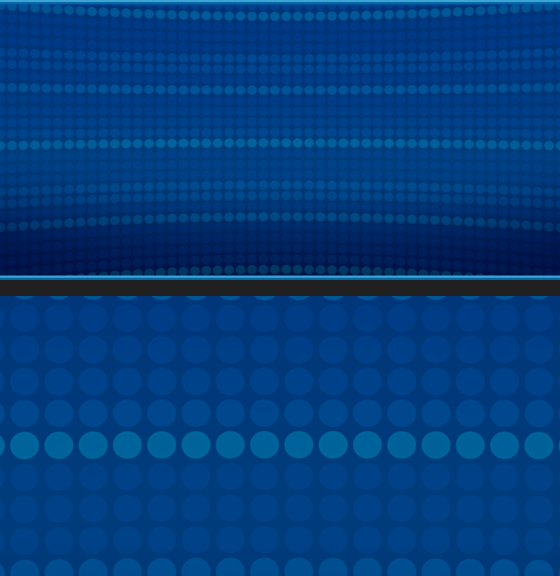
Top: the whole. Bottom: its middle third, enlarged.
A Shadertoy shader for this background:

```glsl
#define COLUMNS 49.0
#define COLUMN_SHIFT 0.05
#define ROW_PITCH 0.03766
#define BRIGHT_ROW_Y 0.5104
#define BEND_CENTER 0.4167
#define BEND 0.11
#define DOT_RADIUS vec2(0.0172, 0.0163)
#define GAP_SHADE 0.92
#define DOT_VARIATION 0.14
#define TRIM_LIGHT 0.0078
#define TRIM_TOTAL 0.0160

const vec3 UPPER_BLUE = vec3(0.0, 0.220, 0.515);
const vec3 MIDDLE_BLUE = vec3(0.0, 0.252, 0.525);
const vec3 DEEP_NAVY = vec3(0.0, 0.065, 0.285);
const vec3 SOFT_GLOW = vec3(0.0, 0.115, 0.110);
const vec3 TEAL_GLOW = vec3(0.0, 0.145, 0.085);
const vec3 TRIM_CYAN = vec3(0.24, 0.64, 0.82);
const vec3 TRIM_BLUE = vec3(0.0, 0.40, 0.66);

// Brightness of the dot rows, which repeats every twelve rows
const float ROW_LEVEL[12] = float[12](
    1.0, 0.03, 0.04, 0.06, 0.50, 0.45, 0.10, 0.80, 0.05, 0.10, 0.16, 0.30);

float hash(vec2 p) {
    vec3 q = fract(vec3(p.xyx) * 0.1031);
    q += dot(q, q.yzx + 33.33);
    return fract((q.x + q.y) * q.z);
}

// Approximate signed distance to an ellipse
float ellipseDistance(vec2 p, vec2 radius) {
    return (length(p / radius) - 1.0) * min(radius.x, radius.y);
}

// Blue field that sinks into an arched shadow at the bottom
vec3 backdrop(float side, float down) {
    vec3 color = mix(UPPER_BLUE, MIDDLE_BLUE, smoothstep(0.15, 0.6, down));
    float shadow = smoothstep(0.60, 1.05, down + 0.07 * side * side);
    return mix(color, DEEP_NAVY, shadow);
}

// Rows of dots that spread apart toward the left and right
vec3 addDots(vec3 color, vec2 uv, float side, float aspect, float pixel) {
    float spread = 1.0 + BEND * side * side;
    float flatY = BEND_CENTER + (uv.y - BEND_CENTER) / spread;
    vec2 grid = vec2(uv.x * COLUMNS - COLUMN_SHIFT, (flatY - BRIGHT_ROW_Y) / ROW_PITCH);
    vec2 id = floor(grid + 0.5);
    vec2 local = (grid - id) * vec2(aspect / COLUMNS, ROW_PITCH * spread);

    float dist = ellipseDistance(local, DOT_RADIUS);
    float disc = smoothstep(pixel, -pixel, dist);
    float rim = disc * smoothstep(-0.0045, 0.0, dist);

    float level = ROW_LEVEL[int(mod(id.y, 12.0))];
    float fade = 1.0 - 0.25 * side * side;
    float wear = 1.0 + DOT_VARIATION * (hash(id + 50.0) - 0.5);
    vec3 glow = mix(SOFT_GLOW, TEAL_GLOW, level * level);

    color *= mix(GAP_SHADE, 1.0, disc);
    return color + glow * level * fade * wear * (disc * 0.94 + rim * 0.12);
}

// Two-tone strips along the top and bottom, light tone uppermost
vec3 addTrim(vec3 color, float down, float pixel) {
    float fromStart = down < 0.5 ? down : down - (1.0 - TRIM_TOTAL);
    float soft = 0.5 * pixel;
    float strip = smoothstep(-soft, soft, fromStart)
                * smoothstep(soft, -soft, fromStart - TRIM_TOTAL);
    vec3 tone = mix(TRIM_CYAN, TRIM_BLUE,
                    smoothstep(-soft, soft, fromStart - TRIM_LIGHT));
    return mix(color, tone, strip);
}

void mainImage(out vec4 fragColor, in vec2 fragCoord) {
    vec2 uv = fragCoord / iResolution.xy;
    uv.y = 1.0 - uv.y;
    float aspect = iResolution.x / iResolution.y;
    float pixel = 1.0 / iResolution.y;
    float side = uv.x * 2.0 - 1.0;

    vec3 color = backdrop(side, uv.y);
    color = addDots(color, uv, side, aspect, pixel);
    color = addTrim(color, uv.y, pixel);
    fragColor = vec4(color, 1.0);
}
```
